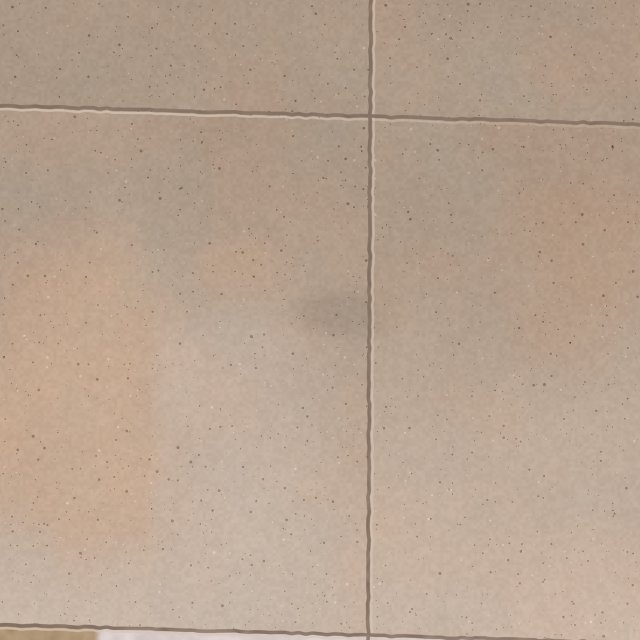
Reproduce this texture procedurally as a Shadertoy shader.

```glsl
// Large beige stone floor tiles with thin worn joints, soft stains and fine pits.
#define PITCH 0.811
#define CORNER vec2(0.575, 0.835)
#define SKEW vec2(0.004, -0.029)
#define JOINT_HALF 0.0028
#define WOBBLE 0.0022
#define STAIN 0.055
#define GRAIN 0.035
#define PIT_GRID 62.0
#define PIT_AMOUNT 0.24

const vec3 SHADE_STONE = vec3(0.675, 0.595, 0.525);
const vec3 LIGHT_STONE = vec3(0.800, 0.720, 0.655);
const vec3 PEACH = vec3(0.785, 0.665, 0.565);
const vec3 PALE = vec3(0.775, 0.705, 0.650);
const vec3 GROOVE = vec3(0.505, 0.430, 0.375);
const vec3 BEVEL = vec3(0.840, 0.775, 0.715);

float hash(vec2 p) {
    vec3 q = fract(vec3(p.xyx) * 0.1031);
    q += dot(q, q.yzx + 33.33);
    return fract((q.x + q.y) * q.z);
}

float noise(vec2 p) {
    vec2 i = floor(p), f = fract(p);
    f = f * f * (3.0 - 2.0 * f);
    return mix(mix(hash(i), hash(i + vec2(1, 0)), f.x),
               mix(hash(i + vec2(0, 1)), hash(i + vec2(1, 1)), f.x), f.y);
}

float fbm(vec2 p) {
    float sum = 0.0, amp = 0.5;
    for (int i = 0; i < 5; i++) {
        sum += amp * noise(p);
        p = mat2(1.6, 1.2, -1.2, 1.6) * p + 17.3;
        amp *= 0.5;
    }
    return sum;
}

// Soft elliptical blot with a ragged outline
float blot(vec2 p, vec2 center, vec2 size) {
    float ragged = 0.6 * (fbm(p * 7.0 + center * 40.0) - 0.5);
    return 1.0 - smoothstep(0.35, 1.1, length((p - center) / size) + ragged);
}

// Signed offset to the nearest joint
float nearest(float x) {
    return mod(x + 0.5 * PITCH, PITCH) - 0.5 * PITCH;
}

// Antialiased band of half width w
float band(float d, float w, float px) {
    return 1.0 - smoothstep(w - px, w + px, abs(d));
}

vec3 stone(vec2 p, vec2 tile) {
    vec3 col = mix(LIGHT_STONE, SHADE_STONE, smoothstep(-0.08, 0.82, p.y + 0.06 * p.x));

    // Warm stains and the pale worn patch
    col = mix(col, PEACH, 0.75 * blot(p, vec2(0.12, 0.36), vec2(0.22, 0.30)));
    col = mix(col, PEACH * 0.95, 0.45 * blot(p, vec2(0.38, 0.58), vec2(0.09, 0.07)));
    col = mix(col, PEACH * 0.92, 0.40 * blot(p, vec2(0.88, 0.59), vec2(0.18, 0.20)));
    float patchEdge = smoothstep(0.235, 0.27, p.x + 0.02 * noise(p * 9.0))
                    * (1.0 - smoothstep(0.44, 0.56, p.y))
                    * (1.0 - smoothstep(0.40, 0.57, p.x));
    col = mix(col, PALE, 0.55 * patchEdge);
    col *= 1.0 - 0.07 * blot(p, vec2(0.52, 0.51), vec2(0.10, 0.05));

    // Cloudy tone, different on every tile
    vec2 q = p + tile * 5.7;
    col += STAIN * (fbm(q * 4.5) - 0.48) * vec3(1.0, 1.0, 0.95);
    col += 0.05 * (fbm(q * 9.0 + 31.0) - 0.48) * vec3(0.7, -0.2, -0.6);
    col += GRAIN * (noise(p * 210.0) - 0.5) + 0.5 * GRAIN * (noise(p * 95.0) - 0.5);
    return col;
}

// Scattered pits (negative) and bright flecks (positive)
float pits(vec2 p, float px) {
    float sum = 0.0;
    for (int layer = 0; layer < 2; layer++) {
        vec2 g = p * PIT_GRID * (1.0 + 0.47 * float(layer)) + 53.0 * float(layer);
        vec2 id = floor(g);
        vec2 c = 0.2 + 0.6 * vec2(hash(id + 3.1), hash(id + 8.7));
        float r = mix(0.03, 0.13, pow(hash(id + 14.2), 3.0));
        float aa = px * PIT_GRID;
        float dot1 = 1.0 - smoothstep(r - 0.5 * aa, r + aa, length(fract(g) - c));
        float present = step(hash(id + 21.9), PIT_AMOUNT);
        sum += dot1 * present * mix(-0.17, 0.08, step(0.72, hash(id + 35.4)));
    }
    return sum;
}

void mainImage(out vec4 fragColor, in vec2 fragCoord) {
    vec2 p = fragCoord / iResolution.xy;
    float px = 0.75 / min(iResolution.x, iResolution.y);

    // Tile frame, slightly skewed, with chipped joint edges
    vec2 q = p - CORNER - SKEW * p.yx;
    vec2 tile = floor(q / PITCH);
    vec2 chip = vec2(noise(vec2(p.y * 90.0, 4.0)), noise(vec2(p.x * 90.0, 9.0))) - 0.5;
    vec2 d = vec2(nearest(q.x), nearest(q.y)) + WOBBLE * chip;

    vec3 col = stone(p, tile) + pits(p, px);

    // Trim below the lower course: tan block, then a pale strip
    float below = 1.0 - smoothstep(-px, px, q.y + PITCH);
    vec3 trim = mix(vec3(0.68, 0.58, 0.46), vec3(0.85, 0.80, 0.79), smoothstep(0.145, 0.16, p.x));
    col = mix(col, trim + 0.12 * (fbm(p * 60.0) - 0.5), below);

    // Lit lip beside each groove, then the groove itself
    float lipFade = mix(0.75, 0.25, smoothstep(0.3, 0.9, p.x));
    col = mix(col, BEVEL, 0.6 * band(d.x - 0.0055, 0.0018, px));
    col = mix(col, BEVEL, lipFade * band(d.y + 0.0055, 0.0018, px));
    float wear = 0.72 + 0.28 * noise(p * 70.0);
    float groove = max(band(d.x, JOINT_HALF, px), band(d.y, JOINT_HALF, px));
    col = mix(col, GROOVE, wear * groove);

    fragColor = vec4(clamp(col, 0.0, 1.0), 1.0);
}
```
